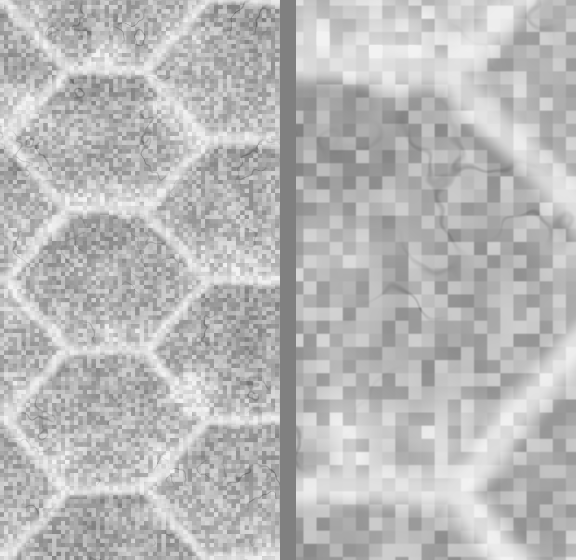
Left: the whole. Right: its middle third, enlarged.
Give the GLSL for this texture, as a Shadertoy shader.

```glsl
// Worn grey hexagonal paving with pale raised joints, scuffs, cracks and square grain.

vec2 hash2(vec2 p) {
    vec3 q = fract(p.xyx * vec3(0.1031, 0.1030, 0.0973));
    q += dot(q, q.yzx + 33.33);
    return fract((q.xx + q.yz) * q.zy);
}

float cornerSlope(vec2 cell, vec2 corner, vec2 f) {
    return dot(hash2(cell + corner) * 2.0 - 1.0, f - corner);
}

float gradientNoise(vec2 p) {
    vec2 cell = floor(p), f = fract(p);
    vec2 w = f * f * f * (f * (f * 6.0 - 15.0) + 10.0);
    float low = mix(cornerSlope(cell, vec2(0, 0), f), cornerSlope(cell, vec2(1, 0), f), w.x);
    float high = mix(cornerSlope(cell, vec2(0, 1), f), cornerSlope(cell, vec2(1, 1), f), w.x);
    return mix(low, high, w.y);
}

float fractalNoise(vec2 p) {
    float sum = 0.0, amplitude = 1.0;
    for (int i = 0; i < 3; i++) {
        sum += amplitude * gradientNoise(p);
        p = p * 2.03 + 17.3;
        amplitude *= 0.5;
    }
    return sum;
}

// Square flecks whose borders are softened
float grain(vec2 p) {
    vec2 cell = floor(p), w = smoothstep(0.8, 1.0, fract(p));
    float low = mix(hash2(cell).x, hash2(cell + vec2(1, 0)).x, w.x);
    float high = mix(hash2(cell + vec2(0, 1)).x, hash2(cell + vec2(1, 1)).x, w.x);
    return mix(low, high, w.y) - 0.5;
}

// Local position (xy) and signed distance (z) in one lattice of flat-topped hexagons
vec3 hexagon(vec2 p, vec2 centre) {
    vec2 period = vec2(1.0, 0.5);
    vec2 q = p - centre;
    q -= period * floor(q / period + 0.5);
    vec2 a = abs(q);
    float slant = dot(a - vec2(0.36, 0.0), normalize(vec2(0.25, 0.22)));
    return vec3(q, max(a.y - 0.25, slant));
}

void mainImage(out vec4 fragColor, in vec2 fragCoord) {
    // One lattice period across, four down
    vec2 p = fragCoord / iResolution.xy * vec2(1.0, 2.0);
    vec2 bend = vec2(gradientNoise(p * 7.0 + 3.1), gradientNoise(p * 7.0 + 41.7));
    vec2 warped = p + 0.016 * bend;

    // Two interleaved columns of stones
    vec3 stone = hexagon(warped, vec2(0.38, 0.0));
    vec3 other = hexagon(warped, vec2(0.88, 0.25));
    if (other.z < stone.z) stone = other;
    float edge = abs(stone.z);
    vec2 centre = warped - stone.xy;

    // Stone face: darker at the top, blotched, with its own tone
    float shade = 0.695 - 0.2 * stone.y + 0.05 * gradientNoise(centre * 3.7 + 9.4);
    shade -= 0.035 * smoothstep(0.1, 0.23, stone.y);
    shade += 0.09 * fractalNoise(p * 6.0 + 5.2) + 0.06 * exp(-edge * 28.0);

    // Pale scuffs gather near the joints
    float wear = smoothstep(0.02, 0.4, fractalNoise(p * 4.3 + 23.6));
    shade += 0.17 * wear * smoothstep(0.16, 0.0, edge);

    // Thin dark cracks in scattered patches
    float crack = smoothstep(0.07, 0.0, abs(fractalNoise(p * 9.0 + 61.3)));
    float patchMask = smoothstep(0.05, 0.3, gradientNoise(p * 5.0 + 81.9));
    shade -= 0.14 * crack * patchMask;

    // Soft joints of uneven width
    float width = 0.033 + 0.012 * gradientNoise(p * 9.0 + 12.8);
    float joint = smoothstep(width, 0.004, edge);
    float jointTone = 0.88 + 0.06 * gradientNoise(p * 8.0 + 33.0);
    shade = mix(shade, jointTone, joint * (1.0 - 0.35 * crack * patchMask));

    shade += grain(p * 64.0) * mix(0.25, 0.12, joint);
    fragColor = vec4(vec3(clamp(shade, 0.4, 0.95)), 1.0);
}
```
